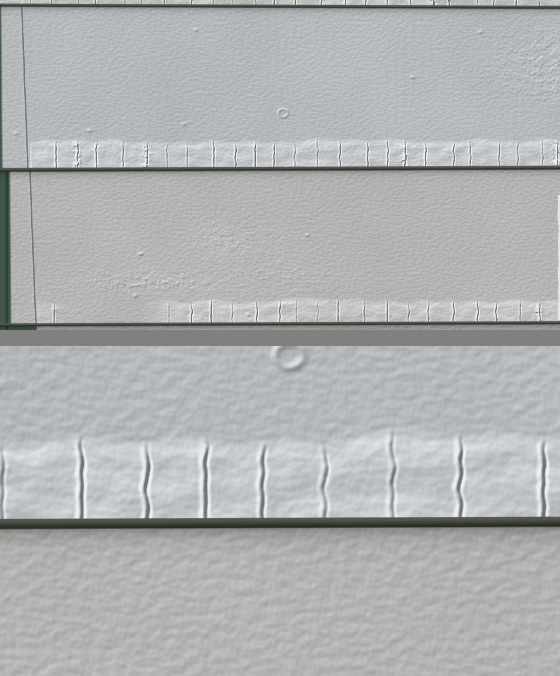
Top: the whole. Bottom: its middle third, enlarged.
This texture is drawn by a WebGL 1 fragment shader. Its source:

```glsl
precision highp float;
// Weathered grey lap siding: overlapping painted boards with cracked lower lips and a corner trim.
uniform vec2 u_resolution;

float hash(vec2 p) {
  return fract(sin(dot(p, vec2(127.1, 311.7))) * 43758.5);
}

vec2 gradient(vec2 cell) {
  float angle = 6.2832 * hash(cell);
  return vec2(cos(angle), sin(angle));
}

float gradientNoise(vec2 p) {
  vec2 i = floor(p), f = fract(p);
  vec2 u = f * f * f * (f * (f * 6.0 - 15.0) + 10.0);
  vec2 r = vec2(1.0, 0.0);
  return mix(mix(dot(gradient(i), f), dot(gradient(i + r), f - r), u.x),
             mix(dot(gradient(i + r.yx), f - r.yx), dot(gradient(i + 1.0), f - 1.0), u.x), u.y);
}

float bump(float x) { return exp(-x * x); }

// Lower edge of a board; rows run downward with slight perspective and tilt
float seamY(float row, float x) {
  return 0.987 - 0.5115 * row + 0.0135 * row * row + 0.004 * x * min(2.0 * row - 1.0, 1.0);
}

float trimX(float y, float row) {
  return 0.066 + 0.038 * (0.98 - y) + 0.006 * (row - 1.0) + 0.002 * gradientNoise(vec2(row, y * 14.0));
}

// Thickened paint along the lower edge, patchy at the left of the second board
float lipMask(vec2 p, float row) {
  float lip = p.y - seamY(row, p.x);
  float top = (row < 1.5 ? 0.073 : 0.058) + 0.016 * gradientNoise(vec2(p.x * 13.0, row * 7.3));
  float extent = row < 1.5 ? 1.0 : max(smoothstep(0.42, 0.55, p.x), 0.7 * bump((p.x - 0.14) / 0.05));
  return (1.0 - smoothstep(top - 0.012, top + 0.012, lip)) * extent
       * smoothstep(0.0, 0.015, p.x - trimX(p.y, row));
}

float peeling(vec2 p) {
  return bump(length((p - vec2(1.66, 0.80)) / vec2(0.16, 0.11)))
       + bump(length((p - vec2(0.46, 0.145)) / vec2(0.20, 0.035)))
       + 0.7 * bump(length((p - vec2(0.70, 0.27)) / vec2(0.14, 0.06)))
       + 0.5 * bump(length((p - vec2(0.90, 0.16)) / vec2(0.20, 0.05)));
}

float paintHeight(vec2 p, float row) {
  // Fine stipple left by the paint
  float h = 0.00028 * gradientNoise(p * vec2(75.0, 115.0)) + 0.00012 * gradientNoise(p * 190.0 + 9.0);
  // Peeling patches with ragged edges
  float flake = gradientNoise(p * vec2(34.0, 46.0)) + 0.5 * gradientNoise(p * 95.0 + 4.0);
  h += 0.00042 * peeling(p) * smoothstep(0.0, 0.16, flake);
  // Lumps, vertical splits and broken chips on the lip
  float lip = lipMask(p, row);
  float cell = floor(p.x * 15.0);
  float seed = hash(vec2(cell, row * 17.0));
  float center = (cell + 0.3 + 0.4 * hash(vec2(cell, row + 5.0))) / 15.0;
  float across = p.x - center - 0.005 * gradientNoise(vec2(cell, p.y * 45.0));
  float chip = step(0.76, seed) * bump((p.x - center) / 0.011);
  h += lip * (0.0013 + 0.0012 * gradientNoise(p * vec2(24.0, 32.0)));
  h += lip * (0.0004 + 0.0012 * seed) * (bump(across / 0.003) - bump((across - 0.004) / 0.002));
  h += lip * chip * 0.0016 * smoothstep(-0.1, 0.2, flake);
  // Covered nail head
  h += 0.0007 * bump((length((p - vec2(0.858, 0.657)) * vec2(1.0, 1.15)) - 0.014) / 0.004);
  // Occasional small blisters
  vec2 grid = floor(p * 6.0);
  vec2 spot = fract(p * 6.0) - 0.25 - 0.5 * vec2(hash(grid), hash(grid + 31.0));
  h += 0.0009 * step(0.82, hash(grid + 8.0)) * bump(length(spot * vec2(22.0, 32.0)));
  return h;
}

void main() {
  vec2 p = gl_FragCoord.xy / u_resolution.y;
  float aa = 1.0 / u_resolution.y;
  float row = 0.0;
  for (int k = 0; k < 3; k++) row += step(p.y, seamY(float(k), p.x));
  float lip = p.y - seamY(row, p.x);
  float below = seamY(row - 1.0, p.x) - p.y;

  // Board tint and broad unevenness
  vec3 color = row < 1.5 ? vec3(0.708, 0.724, 0.73) : vec3(0.703, 0.705, 0.698);
  if (row < 0.5) color = vec3(0.75, 0.76, 0.75);
  if (row > 2.5) color = vec3(0.65, 0.63, 0.63);
  color += 0.02 * gradientNoise(p * 2.3) + 0.012 * gradientNoise(p * 7.0);
  color += 0.055 * lipMask(p, row) * step(0.5, row) + 0.012 * min(peeling(p), 1.0);

  // Relief lit from the upper left
  vec2 toLight = 0.0015 * vec2(-0.55, 0.83);
  float relief = (paintHeight(p - toLight, row) - paintHeight(p + toLight, row)) / 0.003;
  color += clamp(relief, -0.32, 0.16);

  // Corner trim joint
  if (row > 0.5 && row < 2.5) {
    float joint = p.x - trimX(p.y, row);
    color = mix(color, vec3(0.36, 0.37, 0.36), 0.75 * (1.0 - smoothstep(0.0006, 0.0006 + aa, abs(joint))));
    color += 0.025 * bump((joint + 0.005) / 0.003);
  }

  // Bare white edge at the far right
  float bare = smoothstep(1.689, 1.693, p.x + 0.004 * gradientNoise(p * 25.0));
  color = mix(color, vec3(0.9), bare * step(0.03, p.y) * step(p.y, 0.41));

  // Dark green wall beyond the board ends
  float left = 0.0025 + 0.0265 * (row - 1.0) + 0.055 * step(2.5, row) + 0.008 * below;
  vec3 wall = vec3(0.25, 0.34, 0.29) - 0.1 * bump((p.x - 0.021) / 0.004);
  color -= 0.12 * bump((p.x - left) / 0.003);
  color = mix(wall, color, smoothstep(-aa, aa, p.x - left));

  // Shadowed underside and soft shade beneath each overlap
  float thickness = abs(row - 2.0) < 0.5 ? 0.0095 : 0.007;
  vec3 underside = mix(vec3(0.33, 0.35, 0.31), vec3(0.16, 0.16, 0.14), smoothstep(0.0, thickness, below));
  color *= 1.0 - 0.28 * exp(-max(below - thickness, 0.0) / 0.009);
  color = mix(underside, color, smoothstep(thickness - aa, thickness + aa, below));
  color = mix(vec3(0.33, 0.35, 0.31), color, smoothstep(0.0, 1.5 * aa, lip));

  gl_FragColor = vec4(color, 1.0);
}
```
